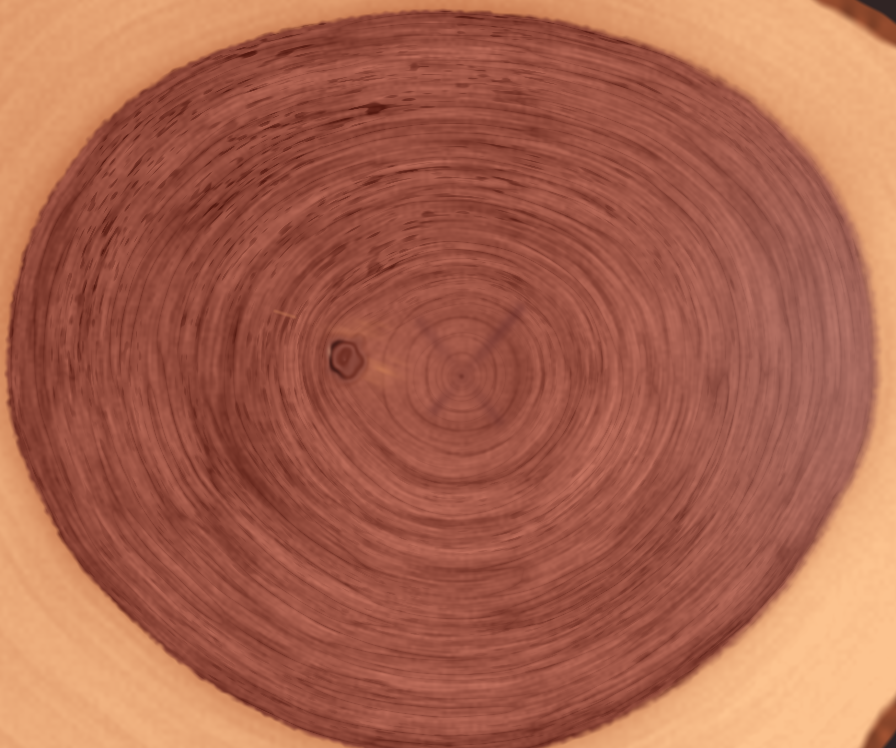
Reproduce this texture procedurally as a Shadertoy shader.

```glsl
// Polished cross-cut of a log: ringed red heartwood, pale sapwood, bark corners.
#define PITH vec2(0.617, 0.497)
#define KNOT vec2(0.461, 0.519)
#define HEART_RADIUS 0.537
#define RING_DENSITY 48.0
#define GRAIN_DENSITY 120.0
#define PORE_STRENGTH 0.6
#define HEART_DARK vec3(0.44, 0.185, 0.14)
#define HEART_LIGHT vec3(0.715, 0.405, 0.335)
#define SAP_DARK vec3(0.79, 0.485, 0.32)
#define SAP_LIGHT vec3(0.99, 0.765, 0.56)
#define BARK vec3(0.55, 0.28, 0.17)
#define SHADOW vec3(0.19, 0.14, 0.14)

float hash(vec3 p) {
    p = fract(p * 0.1031);
    p += dot(p, p.zyx + 31.32);
    return fract((p.x + p.y) * p.z);
}

float noise(vec3 p) {
    vec3 i = floor(p), f = fract(p);
    f = f * f * (3.0 - 2.0 * f);
    vec4 n;
    for (int k = 0; k < 4; k++) {
        vec3 c = i + vec3(k & 1, k >> 1, 0);
        n[k] = mix(hash(c), hash(c + vec3(0, 0, 1)), f.z);
    }
    return mix(mix(n.x, n.y, f.x), mix(n.z, n.w, f.x), f.y);
}

float glow(vec2 p, vec2 size) {
    p /= size;
    return exp(-dot(p, p));
}

float segment(vec2 p, vec2 a, vec2 b) {
    vec2 pa = p - a, ba = b - a;
    return length(pa - ba * clamp(dot(pa, ba) / dot(ba, ba), 0.0, 1.0));
}

// Heartwood outline as a few harmonics of the angle
float outline(float a) {
    return HEART_RADIUS - 0.024 * cos(a) + 0.003 * sin(a) + 0.042 * cos(2.0 * a)
        - 0.003 * cos(3.0 * a) + 0.0146 * sin(3.0 * a) + 0.003 * cos(4.0 * a);
}

vec3 sapwood(vec2 p, float q) {
    float grain = noise(vec3(p * 6.0, q * 60.0)) - 0.5;
    float speck = noise(vec3(p * 140.0, 4.0)) - 0.5;
    float light = 0.5 + 0.32 * smoothstep(0.5, 1.2, p.x) + 0.2 * smoothstep(0.7, 0.0, p.y);
    light += 0.16 * grain + 0.1 * speck + 0.16 * (noise(vec3(p * 5.0, 2.0)) - 0.5);
    light -= 0.45 * exp(-max(q - 1.0, 0.0) * 22.0);
    return mix(SAP_DARK, SAP_LIGHT, clamp(light, 0.0, 1.0));
}

// Short dark dashes strung along the rings
float pores(vec2 p, float q, float size, float seed) {
    float dash = noise(vec3(p * size, q * size * 3.2 + seed));
    float patches = noise(vec3(p * 6.0 + seed, q * 18.0));
    return smoothstep(0.62, 0.85, dash) * smoothstep(0.38, 0.68, patches);
}

vec3 heartwood(vec2 p, float q) {
    vec2 c = p - PITH;
    float r = length(c);
    float outer = smoothstep(0.1, 0.35, q);

    // Growth rings from broad bands down to fine grain
    float broad = noise(vec3(p * 2.5, q * 14.0)) - 0.5;
    float rings = noise(vec3(p * 5.0 + 7.0, q * RING_DENSITY)) - 0.5;
    float grain = noise(vec3(p * 14.0 + 3.0, q * GRAIN_DENSITY)) - 0.5;
    float fleck = noise(vec3(p * 45.0 + 9.0, q * 150.0)) - 0.5;
    float speck = noise(vec3(p * 170.0, 2.0)) - 0.5;
    float line = 1.0 - abs(2.0 * noise(vec3(p * 5.0 + 5.0, q * 42.0)) - 1.0);
    float mottle = noise(vec3(p * 9.0, 5.0)) + 0.6 * noise(vec3(p * 24.0, 8.0)) - 0.8;
    float tone = 0.64 + 0.28 * broad + (0.2 + 0.16 * outer) * rings;
    tone += (0.1 + 0.32 * outer) * grain + (0.1 + 0.2 * outer) * fleck + 0.14 * mottle + 0.16 * speck;
    tone -= (0.1 + 0.2 * outer) * pow(line, 8.0);
    tone -= 0.24 * smoothstep(0.9, 1.0, q);
    tone -= 0.17 * glow(p - vec2(0.23, 0.62), vec2(0.2, 0.28));
    tone += 0.1 * glow(p - vec2(0.68, 0.38), vec2(0.3, 0.2));

    float upper = 0.35 + 0.65 * smoothstep(0.4, 0.85, p.y) * smoothstep(1.1, 0.4, p.x);
    float dashes = pores(p, q, 42.0, 11.0) + 0.8 * pores(p, q, 65.0, 23.0);
    tone -= PORE_STRENGTH * outer * upper * dashes;

    // Uneven thin rings and crossed stains around the pith
    float wobble = r + 0.009 * (noise(vec3(c * 22.0, 4.0)) - 0.5);
    for (int k = 0; k < 4; k++) {
        float ring = 0.028 + 0.02 * float(k) + 0.002 * float(k * k);
        float strength = 0.08 + 0.26 * noise(vec3(c * 18.0, float(k) * 3.7));
        tone -= strength * exp(-pow((wobble - ring) / 0.0026, 2.0));
    }
    tone += 0.12 * glow(c, vec2(0.045));
    tone -= 0.22 * exp(-pow((wobble - 0.076) / 0.015, 2.0)) * (0.6 + 0.4 * c.x / max(r, 0.001));
    float cross1 = segment(c, vec2(-0.036, -0.045), vec2(0.078, 0.09));
    float cross2 = segment(c, vec2(-0.055, 0.072), vec2(0.05, -0.06));
    float stain = 0.5 * exp(-pow(cross1 / 0.009, 2.0)) + 0.35 * exp(-pow(cross2 / 0.009, 2.0));
    stain *= smoothstep(0.0, 0.07, r) * 0.7 + 0.3;
    tone -= 0.5 * glow(c, vec2(0.004));

    vec3 col = mix(HEART_DARK, HEART_LIGHT, clamp(tone, -0.4, 1.25));
    col = mix(col, vec3(0.42, 0.19, 0.18), stain);
    return mix(col, vec3(0.73, 0.52, 0.49), 0.5 * glow(p - vec2(1.15, 0.53), vec2(0.22, 0.33)));
}

vec3 addKnot(vec3 col, vec2 p) {
    vec2 k = p - KNOT;
    float r = length(k * vec2(1.0, 0.88)) + 0.012 * (noise(vec3(p * 60.0, 1.0)) - 0.5);
    float flare = glow(k - vec2(0.045, -0.018), vec2(0.032, 0.022)) + 0.6 * glow(k - vec2(0.02, 0.04), vec2(0.045, 0.014));
    float fibres = noise(vec3(k.x * 40.0, k.y * 150.0 + k.x * 60.0, 8.0));
    col = mix(col, vec3(0.78, 0.47, 0.33), flare * (0.1 + 0.85 * fibres));
    col = mix(col, vec3(0.46, 0.21, 0.17), 0.75 * smoothstep(0.036, 0.02, r));
    col += 0.045 * cos(r * 480.0) * smoothstep(0.045, 0.015, r);
    float rim = exp(-pow((r - 0.021) / 0.0035, 2.0)) * smoothstep(0.006, -0.014, k.x);
    col = mix(col, vec3(0.22, 0.08, 0.07), 0.75 * rim);
    col = mix(col, vec3(0.78, 0.52, 0.43), 0.7 * glow(k - vec2(-0.021, 0.011), vec2(0.003, 0.008)));
    float sliver = segment(p, vec2(0.368, 0.584), vec2(0.394, 0.576));
    return mix(col, vec3(0.77, 0.47, 0.33), 0.5 * smoothstep(0.004, 0.0, sliver));
}

void mainImage(out vec4 fragColor, in vec2 fragCoord) {
    vec2 p = fragCoord / iResolution.y;
    vec2 c = p - PITH;

    // Ring coordinate: round at the pith, one at the heartwood edge
    float edge = mix(HEART_RADIUS, outline(atan(c.y, c.x)), smoothstep(0.0, 0.45, length(c)));
    float q = length(c) / edge - 0.07 * glow(p - KNOT, vec2(0.06, 0.08));
    q += 0.014 * (noise(vec3(p * 7.0, 9.0)) - 0.5) + 0.004 * (noise(vec3(p * 22.0, 6.0)) - 0.5);
    float rough = q + 0.007 * (noise(vec3(p * 130.0, 3.0)) - 0.5);

    vec3 col = addKnot(heartwood(p, q), p);
    float blur = 0.007 + 0.012 * smoothstep(0.6, 1.1, p.x);
    col = mix(col, sapwood(p, q), smoothstep(1.0 - blur, 1.0 + blur, rough));

    // Bark and dark backdrop in the two right corners
    float top = dot(p - vec2(1.078, 1.0), vec2(0.5, 0.866));
    float bottom = dot(p - vec2(1.148, 0.0), vec2(0.83, -0.55)) + 0.004;
    float rind = max(top, bottom) + 0.006 * (noise(vec3(p * 40.0, 6.0)) - 0.5);
    col = mix(col, BARK * (0.85 + 0.3 * noise(vec3(p * 60.0, 7.0))), smoothstep(-0.002, 0.014, rind));
    col = mix(col, SHADOW, smoothstep(0.03, 0.037, rind));
    fragColor = vec4(col, 1.0);
}
```
